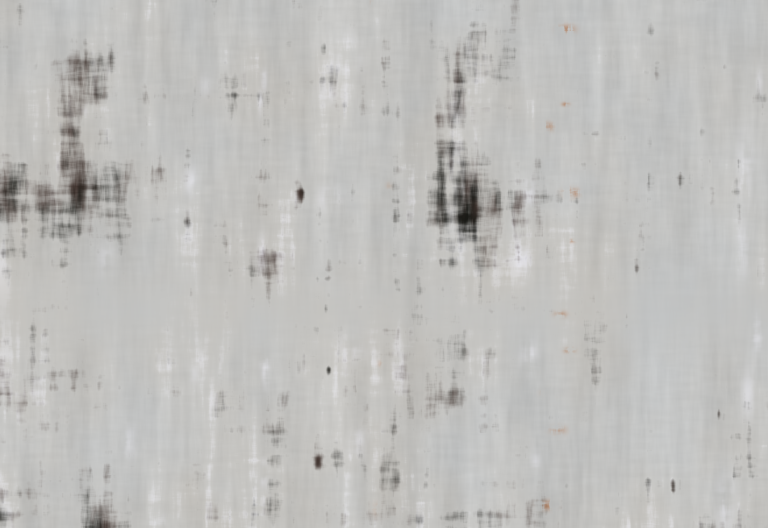
A Shadertoy shader for this texture:

```glsl
const vec3 PLASTER = vec3(0.764, 0.763, 0.754);
const vec3 CHALK = vec3(0.93, 0.93, 0.96);
const vec3 SOOT = vec3(0.10, 0.10, 0.085);
const vec3 UMBER = vec3(0.25, 0.20, 0.18);
const vec3 RUST = vec3(0.68, 0.46, 0.32);

float hash(vec2 cell) {
    vec3 q = fract(cell.xyx * 0.1031);
    q += dot(q, q.yzx + 33.33);
    return fract((q.x + q.y) * q.z);
}

float noise(vec2 p) {
    vec2 cell = floor(p);
    vec2 f = fract(p);
    f = f * f * (3.0 - 2.0 * f);
    float low = mix(hash(cell), hash(cell + vec2(1, 0)), f.x);
    float high = mix(hash(cell + vec2(0, 1)), hash(cell + vec2(1, 1)), f.x);
    return mix(low, high, f.y);
}

float fbm(vec2 p) {
    float sum = 0.0;
    float weight = 0.533;
    for (int i = 0; i < 4; i++) {
        sum += weight * noise(p);
        p = p * 2.03 + 17.3;
        weight *= 0.5;
    }
    return sum;
}

// Crossed vertical and horizontal fibres
float weave(vec2 p, float frequency) {
    float warp = fbm(p * frequency * vec2(1.0, 0.17) + 5.0);
    float weft = fbm(p * frequency * vec2(0.2, 1.0) + 61.0);
    return mix(weft, warp, 0.58);
}

float band(float x, float centre, float halfWidth) {
    float d = (x - centre) / halfWidth;
    return exp(-d * d);
}

// Soft marks scattered along one vertical line
float columnMarks(vec2 p, float x, float spread, vec2 size, int count, float seed) {
    float cover = 0.0;
    for (int i = 0; i < count; i++) {
        vec2 key = vec2(float(i) + 3.0, seed);
        vec2 centre = vec2(x + spread * (hash(key) - 0.5),
                           (float(i) + hash(key + 7.0)) / float(count));
        vec2 d = (p - centre) / (size * mix(0.5, 1.2, hash(key + 19.0)));
        cover = max(cover, exp(-dot(d, d)) * mix(0.5, 1.0, hash(key + 31.0)));
    }
    return cover;
}

// Where worn columns and worn rows cross
float wearMask(vec2 p) {
    float columns = band(p.x, 0.175, 0.075) + 0.95 * band(p.x, 0.89, 0.06)
                  + 0.6 * band(p.x, 1.0, 0.05) + 0.6 * band(p.x, 0.01, 0.07)
                  + 0.55 * band(p.x, 1.22, 0.014) + 0.35 * band(p.x, 0.7, 0.09);
    float rows = band(p.y, 0.63, 0.095) + 0.55 * band(p.y, 0.88, 0.08)
               + 0.5 * band(p.y, 0.24, 0.06) + 0.7 * band(p.y, 0.03, 0.08);
    return min(columns, 1.1) * min(rows, 1.0);
}

void mainImage(out vec4 fragColor, in vec2 fragCoord) {
    vec2 p = fragCoord / iResolution.y;
    float cloth = weave(p, 48.0);
    float thread = weave(p + 3.7, 110.0);
    float streak = fbm(p * vec2(38.0, 3.5) + 11.0);
    float cloud = fbm(p * vec2(8.0, 6.0) + 29.0);
    float calm = 1.0 - 0.7 * band(p.y, 0.41, 0.08);

    // Plaster ground with faint vertical streaks and tints
    vec3 color = PLASTER;
    color += calm * (0.10 * (streak - 0.5) + 0.07 * (thread - 0.5));
    color += 0.03 * (cloud - 0.5) * vec3(1.0, 0.2, -0.8);
    color -= 0.035 * band(p.x, 0.78, 0.018) * smoothstep(0.35, 0.65, streak + 0.1);
    color += 0.02 * band(p.x, 0.63, 0.035) * calm;

    // Chalky flakes
    float chalk = columnMarks(p, 0.497, 0.012, vec2(0.009, 0.038), 6, 2.0);
    chalk = max(chalk, columnMarks(p, 1.0, 0.03, vec2(0.014, 0.03), 5, 9.0));
    chalk = max(chalk, 0.65 * columnMarks(p, 0.65, 0.09, vec2(0.03, 0.03), 6, 14.0));
    chalk = max(chalk, 0.6 * columnMarks(p, 1.40, 0.10, vec2(0.014, 0.05), 6, 21.0));
    chalk = max(chalk, 0.6 * columnMarks(p, 0.30, 0.22, vec2(0.014, 0.026), 7, 27.0));
    chalk *= smoothstep(0.34, 0.60, cloth);
    float flecks = smoothstep(0.62, 0.82, mix(streak, thread, 0.5) + 0.5 * (cloud - 0.5));
    color = mix(color, CHALK, clamp(0.9 * chalk + 0.5 * flecks * calm, 0.0, 1.0));

    // Rust flecks
    float rust = columnMarks(p, 1.06, 0.05, vec2(0.014, 0.008), 10, 35.0);
    rust = max(rust, 0.4 * columnMarks(p, 0.72, 0.05, vec2(0.009, 0.012), 4, 44.0));
    color = mix(color, RUST, 0.85 * rust * smoothstep(0.40, 0.60, thread));

    // Dark worn patches broken up by the weave
    vec2 drift = 0.07 * vec2(cloud - 0.5, streak - 0.5);
    float wear = wearMask(p + drift);
    float grain = mix(cloth, thread, 0.35) + 0.28 * (cloud - 0.5);
    float stain = smoothstep(0.59, 0.96, grain + 0.27 * wear);

    // Small soot spots and thin drips
    float spots = columnMarks(p, 0.60, 0.07, vec2(0.010, 0.017), 5, 52.0);
    spots = max(spots, 0.65 * columnMarks(p, 1.29, 0.17, vec2(0.008, 0.028), 5, 63.0));
    spots = max(spots, 0.5 * columnMarks(p, 0.37, 0.05, vec2(0.007, 0.02), 3, 71.0));
    stain = max(stain, smoothstep(0.62, 1.0, grain + 0.45 * spots));

    vec3 pigment = mix(SOOT, UMBER, smoothstep(0.35, 0.65, fbm(p * vec2(30.0, 9.0))));
    color = mix(color, pigment, stain);
    fragColor = vec4(clamp(color, 0.0, 1.0), 1.0);
}
```
